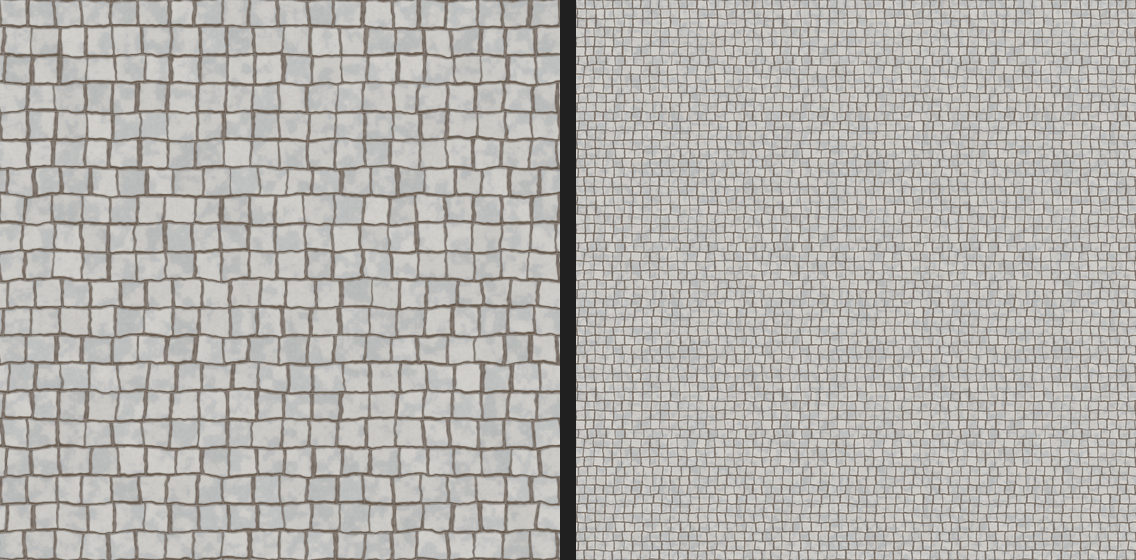
Left, the tile; right, the same tile 3 across and 3 down.
A WebGL 2 fragment shader for this texture:

```glsl
#version 300 es
precision highp float;
// Pale square setts, 20 by 20, in rows that are each shifted a little.
// Wavy joints come from a wrapped warp; every stone has its own tapered
// brown bevels around a mottled grey face, with a thin grout line between.

uniform vec2 u_resolution;
out vec4 fragColor;

const float CELLS = 20.0;

// Three random values per lattice point and seed (integer mixing).
vec3 hash(vec2 p, float seed) {
  uvec3 v = uvec3(vec3(p, seed)) * 1664525u + 1013904223u;
  v.x += v.y * v.z; v.y += v.z * v.x; v.z += v.x * v.y;
  v ^= v >> 16u;
  v.x += v.y * v.z; v.y += v.z * v.x; v.z += v.x * v.y;
  return vec3(v >> 8u) / 16777215.0;
}

// Value noise with n lattice cells over the canvas, wrapping at its edges.
vec2 noise(vec2 uv, float n, float seed) {
  vec2 p = uv * n, i = floor(p), f = p - i;
  f = f * f * (3.0 - 2.0 * f);
  vec2 a = mod(i, n), b = mod(i + 1.0, n);
  return mix(mix(hash(a, seed).xy, hash(vec2(b.x, a.y), seed).xy, f.x),
             mix(hash(vec2(a.x, b.y), seed).xy, hash(b, seed).xy, f.x), f.y);
}

// Position of an upright joint: jittered and leaning.
float jointX(float column, float row, float y) {
  vec3 h = hash(mod(vec2(column, row), CELLS), 1.0);
  return column + 0.13 * (h.x - 0.5) + 0.13 * (h.y - 0.5) * (y - 0.5);
}

void main() {
  vec2 uv = gl_FragCoord.xy / u_resolution;
  float pixel = CELLS / min(u_resolution.x, u_resolution.y);

  // Warped grid
  vec2 p = uv * CELLS;
  p += vec2(0.05, 0.13) * (noise(uv, 20.0, 2.0) - 0.5);
  p += 0.07 * (noise(uv, 60.0, 3.0) - 0.5);
  p += 0.035 * (noise(uv, 140.0, 4.0) - 0.5);
  float row = floor(p.y), y = p.y - row;
  p.x -= mix(-0.16, 0.28, hash(vec2(0.0, mod(row, CELLS)), 5.0).x);

  // Stone on this side of the nearest upright joint
  float column = floor(p.x + 0.5);
  if (p.x < jointX(column, row, y)) column -= 1.0;
  vec2 id = mod(vec2(column, row), CELLS);
  float left = p.x - jointX(column, row, y);
  float right = jointX(column + 1.0, row, y) - p.x;
  float gap = min(min(left, right), min(y, 1.0 - y));

  // Bevel widths taper along each side
  vec3 h = hash(id, 6.0), k = hash(id, 7.0);
  float x = left / (left + right);
  float eLeft = left - mix(0.015, 0.085, h.x) - 0.05 * (k.x - 0.5) * (y - 0.5);
  float eRight = right - mix(0.02, 0.10, h.y) - 0.07 * (k.y - 0.5) * (y - 0.5);
  float eBottom = y - mix(0.045, 0.085, h.z) - 0.06 * (k.z - 0.5) * (x - 0.5);
  float eTop = 1.0 - y - 0.035 - 0.03 * (k.x - 0.5) * (x - 0.5);
  vec2 e = min(vec2(eLeft, eBottom), vec2(eRight, eTop));
  float edge = 0.06 - length(max(0.06 - e, 0.0));

  // Mottled face
  float coarse = noise(uv, 48.0, 8.0).x * 0.5 + noise(uv, 110.0, 9.0).x * 0.3;
  float fine = noise(uv, 256.0, 10.0).x;
  float mottle = coarse + 0.28 * fine + 0.22 * (k.z - 0.5);
  vec3 face = mix(vec3(0.805, 0.797, 0.78), vec3(0.735, 0.74, 0.74),
                  smoothstep(0.42, 0.68, mottle));
  face += 0.03 * (k.y - 0.5) + 0.03 * (fine - 0.5);

  // Bevels: dark below, brown at the sides, pale on top
  float streak = noise(uv, 180.0, 11.0).y;
  vec3 bevel = mix(vec3(0.43, 0.385, 0.345), vec3(0.53, 0.49, 0.46), streak);
  float sides = min(eLeft, eRight);
  bevel = mix(bevel, vec3(0.385, 0.33, 0.275) + 0.05 * streak,
              smoothstep(-0.02, 0.02, min(sides, eTop) - eBottom));
  bevel = mix(bevel, vec3(0.56, 0.53, 0.505),
              smoothstep(-0.02, 0.02, min(sides, eBottom) - eTop));

  // Grout line, then the face with a softly worn rim
  float blur = 0.5 * pixel;
  float grout = 1.0 - smoothstep(0.012 - blur, 0.012 + blur, gap);
  vec3 color = mix(bevel, vec3(0.53, 0.525, 0.515), 0.6 * grout);
  face *= mix(0.91, 1.0, smoothstep(0.0, 0.055, edge));
  color = mix(color, face, smoothstep(-0.012 - blur, 0.012 + blur, edge));
  fragColor = vec4(color, 1.0);
}
```
